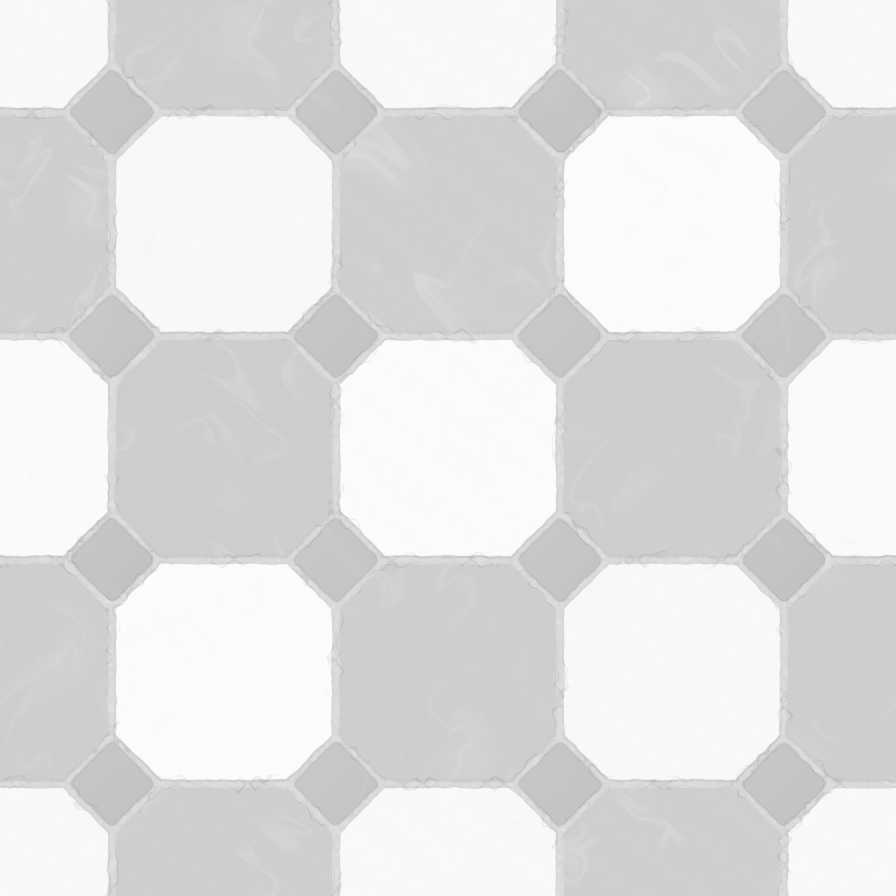
This pattern is drawn by a WebGL 1 fragment shader. Its source:

```glsl
precision highp float;

// Octagon-and-dot floor: four by four octagons alternate white and veined grey,
// with small rounded diamonds at the corners and rough pale grout between them.
// Distance functions cut the tiles; sines and cellular noise supply the wear.

uniform vec2 u_resolution;

const float TAU = 6.2831853;

vec2 hash2(vec2 c) {
  return fract(sin(vec2(dot(c, vec2(127.1, 311.7)), dot(c, vec2(269.5, 183.3)))) * 43758.5);
}

// Distance to the nearest scattered point, wrapping after `period` cells.
float cellular(vec2 uv, float period) {
  vec2 p = uv * period;
  vec2 base = floor(p);
  float nearest = 2.0;
  for (int j = -1; j <= 1; j++) {
    for (int i = -1; i <= 1; i++) {
      vec2 cell = base + vec2(float(i), float(j));
      nearest = min(nearest, length(cell + hash2(mod(cell, period)) - p));
    }
  }
  return nearest;
}

// Layered sines with whole frequencies, so they wrap over the canvas.
float ripple(vec2 uv) {
  float a = sin(TAU * dot(uv, vec2(13.0, 17.0)));
  float b = sin(TAU * dot(uv, vec2(-31.0, 23.0)) + 2.0 * a);
  return (a + b + sin(TAU * dot(uv, vec2(47.0, 59.0)) + 2.0 * b)) / 3.0;
}

float octagon(vec2 c) {
  vec2 a = abs(c);
  return max(max(a.x, a.y) - 0.481, (a.x + a.y - 0.762) * 0.7071);
}

float roundedDiamond(vec2 c) {
  vec2 q = abs(vec2(c.x + c.y, c.x - c.y)) * 0.7071 - 0.108;
  return length(max(q, 0.0)) + min(max(q.x, q.y), 0.0) - 0.031;
}

// Curled wisps: sines folded through each other, then thinned and broken up.
float marble(vec2 c, vec2 seed) {
  vec2 q = c * 8.0 + seed * 40.0;
  float f = 1.0;
  for (int i = 0; i < 5; i++) {
    q += 0.85 / f * sin(f * q.yx * vec2(1.0, -1.1) + seed * 9.0 + float(i) * 1.7);
    q = mat2(0.8, 0.6, -0.6, 0.8) * q;
    f *= 1.55;
  }
  float vein = smoothstep(0.62, 0.98, 1.0 - abs(sin(q.x + 0.6 * sin(q.y))));
  float cloud = smoothstep(0.3, 0.9, sin(q.x * 0.7 + 1.0) * sin(q.y * 0.8));
  vec2 s = c * 7.0 + seed * 23.0;
  float patches = smoothstep(-0.5, 0.8, sin(s.x + sin(s.y * 1.3)) + sin(s.y - s.x * 0.6));
  return (0.75 * vein + 0.6 * cloud) * patches;
}

// Intermittent hairline following a ragged offset of an edge.
float chipLine(float d, float rough, float gaps, float px) {
  float offCenter = abs(d - 0.004 + 0.045 * (rough - 0.42));
  return (1.0 - smoothstep(0.001, 0.003 + px, offCenter)) * gaps
       * (1.0 - smoothstep(0.014, 0.026, abs(d)));
}

void main() {
  vec2 uv = gl_FragCoord.xy / u_resolution;
  vec2 p = uv * 4.0;
  float px = 4.0 / min(u_resolution.x, u_resolution.y);

  // Octagons sit on whole coordinates, diamonds halfway between.
  vec2 octPos = fract(p + 0.5) - 0.5;
  vec2 octId = mod(floor(p + 0.5), 4.0);
  vec2 diaPos = fract(p) - 0.5;
  vec2 octSeed = hash2(octId + 3.0);
  vec2 diaSeed = hash2(mod(floor(p), 4.0) + 19.0);

  float wave = ripple(uv);
  float rough = cellular(uv, 60.0);
  float grain = cellular(uv, 170.0);
  float wobble = 0.0025 * wave + 0.006 * (rough - 0.45);
  float dOct = octagon(octPos) + wobble;
  float dDia = roundedDiamond(diaPos) + wobble;

  // Grout with fine grain.
  float grout = 0.858 + 0.012 * wave + 0.035 * (grain - 0.45);

  // Octagon glazes: even cells white, odd cells grey.
  float isGrey = mod(octId.x + octId.y, 2.0);
  float octVein = marble(octPos, octSeed);
  float white = mix(0.972, 0.987, octSeed.x) - 0.006 * octVein;
  float grey = mix(0.805, 0.814, octSeed.x) + mix(0.018, 0.038, octSeed.y) * octVein;
  float octTone = mix(white, grey, isGrey) + 0.003 * wave;

  // Diamond glaze, slightly darker toward the lower right.
  float diaTone = mix(0.765, 0.78, diaSeed.x) + 0.014 * marble(diaPos, diaSeed)
                + 0.03 * (diaPos.y - diaPos.x);

  float tone = mix(grout, octTone, 1.0 - smoothstep(-0.7 * px, 0.7 * px, dOct));
  tone = mix(tone, diaTone, 1.0 - smoothstep(-0.7 * px, 0.7 * px, dDia));

  // Soft contact shadow, strongest under each tile, and chipped outlines.
  float under = smoothstep(0.1, 0.45, -octPos.y);
  float rim = 1.0 - smoothstep(0.0, 0.011, abs(dOct - 0.004));
  float rimDia = 1.0 - smoothstep(0.0, 0.012, abs(dDia));
  float gaps = smoothstep(-0.2, 0.6, sin(TAU * dot(uv, vec2(11.0, -7.0))) + wave);
  tone -= rim * mix(0.012, 0.055, under) + 0.03 * rimDia;
  tone -= 0.055 * chipLine(dOct, rough, gaps, px);
  tone -= 0.03 * chipLine(dDia, rough, gaps, px);

  gl_FragColor = vec4(vec3(clamp(tone, 0.0, 1.0)), 1.0);
}
```
